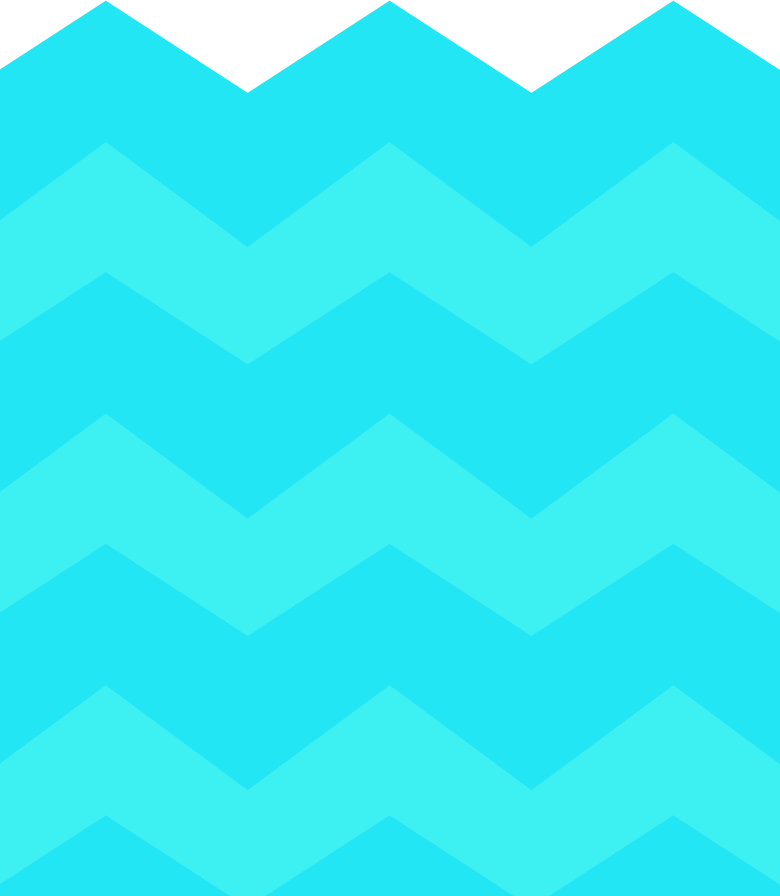
Reproduce this pattern procedurally as a Shadertoy shader.

```glsl
// Lengths are fractions of the canvas height
const vec3 DEEP_CYAN = vec3(0.135, 0.9, 0.957);
const vec3 PALE_CYAN = vec3(0.24, 0.94, 0.95);
const vec3 BACKGROUND = vec3(1.0);

const float ZIGZAG_PERIOD = 0.3167;
const float PEAK_X = -0.0005;       // offset from the canvas centre
const float TOP_MARGIN = 0.0007;
const float STRIPE_PERIOD = 0.3031;
const float DEEP_HEIGHT = 0.1578;   // deep stripe thickness at a peak
const float DEEP_RISE = 0.1029;     // zigzag height of the deep stripe's top
const float PALE_RISE = 0.1172;     // zigzag height of the pale stripe's top

// Triangle wave: 0 at a peak, 1 at a valley
float zigzag(float x) {
    return 1.0 - abs(2.0 * fract((x - PEAK_X) / ZIGZAG_PERIOD) - 1.0);
}

// Antialiased coverage, positive distance being inside
float coverage(float signedDistance, float pixel) {
    return clamp(signedDistance / pixel + 0.5, 0.0, 1.0);
}

void mainImage(out vec4 fragColor, in vec2 fragCoord) {
    float pixel = 1.0 / iResolution.y;
    float x = (fragCoord.x - 0.5 * iResolution.x) * pixel;
    float depth = 1.0 - fragCoord.y * pixel - TOP_MARGIN;

    // Depth below the topmost chevron edge
    float wave = zigzag(x);
    float below = depth - DEEP_RISE * wave;

    // Repeating pale stripe, slightly thinner at the valleys
    float paleStart = DEEP_HEIGHT + (PALE_RISE - DEEP_RISE) * wave;
    float halfWidth = 0.5 * (STRIPE_PERIOD - paleStart);
    float paleCentre = paleStart + halfWidth;
    float halfPeriod = 0.5 * STRIPE_PERIOD;
    float fromCentre = abs(mod(below - paleCentre + halfPeriod, STRIPE_PERIOD) - halfPeriod);

    // Sloped edges need a slightly wider vertical filter
    float slope = 2.0 * DEEP_RISE / ZIGZAG_PERIOD;
    float edge = pixel * sqrt(1.0 + slope * slope);

    // Stripes, then the open area above the first chevron
    vec3 color = mix(DEEP_CYAN, PALE_CYAN, coverage(halfWidth - fromCentre, edge));
    color = mix(BACKGROUND, color, coverage(below, edge));
    fragColor = vec4(color, 1.0);
}
```
